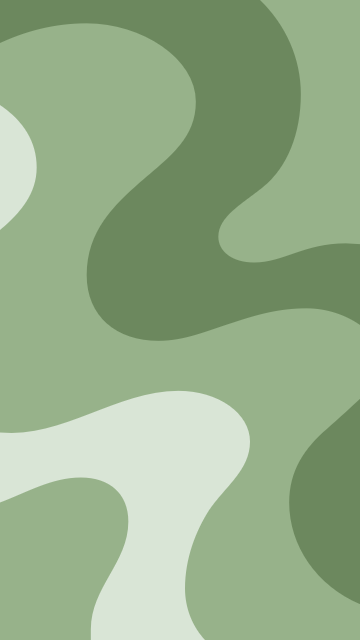
This background is drawn by a WebGL 1 fragment shader. Its source:

```glsl
precision highp float;
// Flat sage background with wavy dark and pale green ribbons and blobs.
// Each outline is a chain of cubic Bezier curves; an even-odd crossing test
// gives the side and the nearest segment gives the smooth edge.

uniform vec2 u_resolution;

vec2 point;     // shaded position on the layout grid
vec2 pen;       // end of the outline drawn so far
float nearest;  // squared distance to the outline
float side;     // +1 inside, -1 outside

void moveTo(float x, float y) {
  pen = vec2(x, y);
  nearest = 1e6;
  side = -1.0;
}

void lineTo(vec2 end) {
  vec2 span = end - pen;
  vec2 rel = point - pen;
  vec2 gap = rel - span * clamp(dot(rel, span) / dot(span, span), 0.0, 1.0);
  nearest = min(nearest, dot(gap, gap));
  // Flip the side when a ray toward +x crosses this segment
  if ((pen.y > point.y) != (end.y > point.y)
      && rel.x < span.x * rel.y / span.y) side = -side;
  pen = end;
}

void lineTo(float x, float y) {
  lineTo(vec2(x, y));
}

void curveTo(float bx, float by, float cx, float cy, float dx, float dy) {
  vec2 a = pen, b = vec2(bx, by), c = vec2(cx, cy), d = vec2(dx, dy);
  for (int i = 1; i <= 16; i++) {
    float t = float(i) / 16.0;
    float s = 1.0 - t;
    lineTo(s * s * s * a + 3.0 * s * t * (s * b + t * c) + t * t * t * d);
  }
}

// Coverage of the finished outline, softened over one pixel
float fill() {
  float pixel = 432.0 / u_resolution.x;
  return clamp(0.5 + side * sqrt(nearest) / pixel, 0.0, 1.0);
}

float darkRibbon() {
  moveTo(-5.0, 54.0);
  curveTo(30.0, 37.0, 66.0, 28.0, 104.0, 28.0);
  curveTo(170.0, 28.0, 235.0, 70.0, 235.0, 122.0);
  curveTo(235.0, 165.0, 205.0, 187.0, 170.0, 217.0);
  curveTo(137.0, 246.0, 104.0, 277.0, 104.0, 330.0);
  curveTo(104.0, 380.0, 140.0, 409.0, 190.0, 409.0);
  curveTo(222.0, 409.0, 248.0, 397.0, 280.0, 387.0);
  curveTo(310.0, 377.0, 336.0, 370.0, 368.0, 370.0);
  curveTo(392.0, 370.0, 415.0, 378.0, 432.0, 390.0);
  lineTo(450.0, 403.0);
  lineTo(450.0, 294.0);
  lineTo(415.0, 292.0);
  curveTo(365.0, 292.0, 340.0, 315.0, 305.0, 315.0);
  curveTo(279.0, 315.0, 262.0, 302.0, 262.0, 284.0);
  curveTo(262.0, 260.0, 290.0, 245.0, 315.0, 225.0);
  curveTo(345.0, 201.0, 361.0, 160.0, 361.0, 113.0);
  curveTo(361.0, 70.0, 343.0, 30.0, 312.0, 0.0);
  lineTo(300.0, -12.0);
  lineTo(-5.0, -12.0);
  lineTo(-5.0, 54.0);
  return fill();
}

float darkBlob() {
  moveTo(450.0, 461.0);
  curveTo(430.0, 481.0, 411.0, 498.0, 393.0, 514.0);
  curveTo(365.0, 538.0, 347.0, 565.0, 347.0, 603.0);
  curveTo(347.0, 655.0, 380.0, 703.0, 432.0, 725.0);
  lineTo(450.0, 732.0);
  lineTo(450.0, 461.0);
  return fill();
}

float paleBlob() {
  moveTo(0.0, 126.0);
  curveTo(28.0, 145.0, 44.0, 170.0, 44.0, 201.0);
  curveTo(44.0, 232.0, 25.0, 255.0, 0.0, 276.0);
  lineTo(-15.0, 288.0);
  lineTo(-15.0, 117.0);
  lineTo(0.0, 126.0);
  return fill();
}

float paleRibbon() {
  moveTo(0.0, 519.0);
  curveTo(75.0, 526.0, 140.0, 469.0, 214.0, 469.0);
  curveTo(262.0, 469.0, 300.0, 496.0, 300.0, 530.0);
  curveTo(300.0, 564.0, 270.0, 584.0, 251.0, 612.0);
  curveTo(235.0, 637.0, 222.0, 670.0, 222.0, 706.0);
  curveTo(222.0, 730.0, 231.0, 752.0, 246.0, 768.0);
  lineTo(258.0, 780.0);
  lineTo(109.0, 780.0);
  lineTo(109.0, 755.0);
  curveTo(109.0, 705.0, 154.0, 675.0, 154.0, 626.0);
  curveTo(154.0, 592.0, 131.0, 573.0, 97.0, 573.0);
  curveTo(62.0, 573.0, 32.0, 591.0, 0.0, 603.0);
  lineTo(-15.0, 609.0);
  lineTo(-15.0, 518.0);
  lineTo(0.0, 519.0);
  return fill();
}

void main() {
  // Layout grid spanning the canvas: 432 wide, 768 high, y downward
  vec2 uv = gl_FragCoord.xy / u_resolution;
  point = vec2(uv.x, 1.0 - uv.y) * vec2(432.0, 768.0);

  vec3 color = vec3(0.592, 0.698, 0.541);
  color = mix(color, vec3(0.424, 0.533, 0.369), max(darkRibbon(), darkBlob()));
  color = mix(color, vec3(0.851, 0.898, 0.839), max(paleBlob(), paleRibbon()));
  gl_FragColor = vec4(color, 1.0);
}
```
